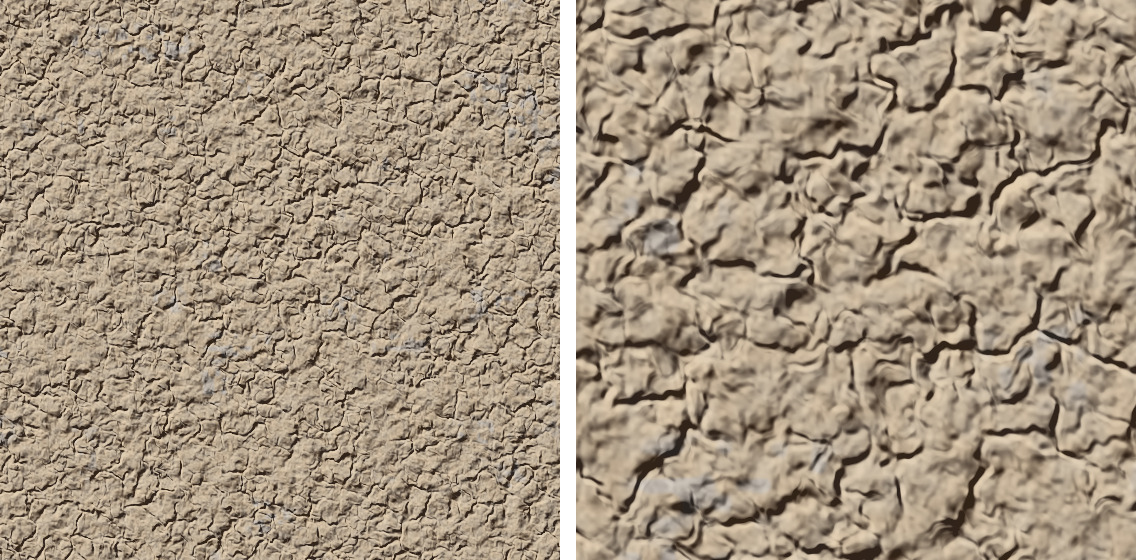
Left: the whole. Right: its middle third, enlarged.
A Shadertoy shader for this texture:

```glsl
#define PLATES 22.0
#define CRUMBS 50.0
#define CRACK_WIDTH 0.19
#define CRACK_DEPTH 0.72
#define CRUMB_DEPTH 0.36
#define RELIEF 4.2
#define SHADOW 1.5
#define REACH 0.0036
#define LIGHT_DIR normalize(vec2(-0.55, 0.83))
#define DARK_SOIL vec3(0.22, 0.165, 0.125)
#define PALE_SOIL vec3(0.82, 0.75, 0.65)

vec2 hash2(vec2 p) {
    vec3 q = fract(vec3(p.xyx) * vec3(0.1031, 0.1030, 0.0973));
    q += dot(q, q.yzx + 33.33);
    return fract((q.xx + q.yz) * q.zy);
}

// Two independent channels of smooth value noise
vec2 noise2(vec2 p) {
    vec2 i = floor(p), f = fract(p);
    f = f * f * (3.0 - 2.0 * f);
    vec2 low = mix(hash2(i), hash2(i + vec2(1, 0)), f.x);
    vec2 high = mix(hash2(i + vec2(0, 1)), hash2(i + vec2(1, 1)), f.x);
    return mix(low, high, f.y);
}

// Cellular noise: zero on the borders between cells
float cellBorder(vec2 p) {
    vec2 i = floor(p), f = fract(p);
    float nearest = 9.0, second = 9.0;
    for (int y = -1; y <= 1; y++)
    for (int x = -1; x <= 1; x++) {
        vec2 o = vec2(x, y);
        float d = length(o + hash2(i + o) - f);
        second = min(second, max(nearest, d));
        nearest = min(nearest, d);
    }
    return second - nearest;
}

// Ground relief: x is the height, y is how deep inside a crack
vec2 ground(vec2 p) {
    vec2 warp = 0.013 * (noise2(p * 34.0) - 0.5)
              + 0.010 * (noise2(p * 85.0 + 7.0) - 0.5)
              + 0.0045 * (noise2(p * 190.0 + 3.0) - 0.5);
    vec2 q = p + warp;

    // Broken crack lines, wide around plates and fine around crumbs
    vec2 open = smoothstep(0.3, 0.66, noise2(p * 34.0 + 41.0));
    float plateCrack = 1.0 - smoothstep(0.0, CRACK_WIDTH, cellBorder(q * PLATES));
    float crumbCrack = 1.0 - smoothstep(0.0, CRACK_WIDTH * 1.7, cellBorder(q * CRUMBS + 19.0));
    float crack = CRACK_DEPTH * plateCrack * open.x + CRUMB_DEPTH * crumbCrack * open.y;

    // Lumps and grit on the surface
    float lumps = 0.0, amp = 1.0, freq = 40.0;
    for (int k = 0; k < 4; k++) {
        lumps += amp * noise2(p * freq + 0.5 * warp * freq + float(k) * 13.0).x;
        amp *= 0.63;
        freq *= 1.95;
    }
    return vec2(lumps - crack, crack);
}

void mainImage(out vec4 fragColor, in vec2 fragCoord) {
    vec2 p = fragCoord / iResolution.y;

    // Slanting light: slope shading plus a short cast shadow
    vec2 here = ground(p);
    float towardLight = ground(p + LIGHT_DIR * REACH).x;
    float farther = ground(p + LIGHT_DIR * REACH * 2.1).x;
    float shade = RELIEF * (here.x - towardLight)
                - SHADOW * max(0.0, farther - here.x)
                - 0.6 * here.y;
    float tone = 0.84 + (shade < 0.0 ? 0.32 * shade : 0.2 * shade / (1.0 + 0.5 * shade));

    // Fine sand grain
    tone += 0.16 * (noise2(p * 300.0 + 77.0).x - 0.5);
    vec3 color = mix(DARK_SOIL, PALE_SOIL, clamp(tone, -0.05, 1.1));

    // Warm tint and sparse grey mineral flecks
    vec2 tint = noise2(p * 90.0 + 23.0);
    color += vec3(0.02, 0.0, -0.025) * (tint.x - 0.5);
    float mineral = smoothstep(0.7, 0.9, noise2(p * 13.0 + 31.0).x) * smoothstep(0.5, 0.8, tint.y);
    float grey = dot(color, vec3(0.3, 0.55, 0.15));
    color = mix(color, grey * vec3(1.0, 0.99, 1.0), 0.55 * mineral);

    fragColor = vec4(color, 1.0);
}
```
